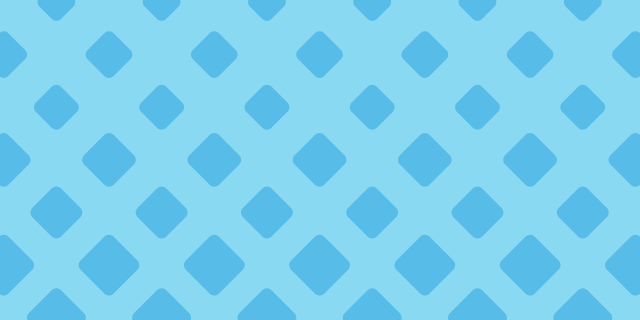
Write a Shadertoy shader that draws this pattern.

```glsl
// Staggered rows of rounded diamonds on a pale blue ground, growing downwards.
// Two square lattices, offset by half a pitch, each give the distance to their
// nearest diamond; the nearer one is filled with a smoothed edge.

const vec3 GROUND_COLOR = vec3(0.54, 0.85, 0.95);
const vec3 DIAMOND_COLOR = vec3(0.34, 0.74, 0.91);

// Lengths are fractions of the canvas height.
const float PITCH = 0.329;             // spacing within one lattice
const vec2 CENTER_SHIFT = vec2(-0.0014, 0.0004);
const float MAIN_REACH = 0.0838;       // center to tip, at mid height
const float OFFSET_REACH = 0.0755;
const float GROWTH = 0.0335;           // reach gained per unit of descent
const float CORNER_RADIUS = 0.0208;

// Signed distance to a diamond whose rounded tips lie at the given reach.
float roundedDiamond(vec2 p, float reach, float radius) {
    vec2 q = abs(vec2(p.x + p.y, p.x - p.y)) * sqrt(0.5);
    float halfCore = (reach - radius) * sqrt(0.5);
    vec2 d = q - halfCore;
    return length(max(d, 0.0)) + min(max(d.x, d.y), 0.0) - radius;
}

// Distance to the nearest diamond of a square lattice.
float diamondLattice(vec2 p, vec2 offset, float midReach) {
    vec2 center = (floor((p - offset) / PITCH + 0.5)) * PITCH + offset;
    float reach = midReach - GROWTH * center.y;
    return roundedDiamond(p - center, reach, CORNER_RADIUS);
}

void mainImage(out vec4 fragColor, in vec2 fragCoord) {
    float pixel = 1.0 / iResolution.y;
    vec2 p = (fragCoord - 0.5 * iResolution.xy) * pixel - CENTER_SHIFT;

    // Combine the two interleaved lattices
    float mainRows = diamondLattice(p, vec2(0.0), MAIN_REACH);
    float offsetRows = diamondLattice(p, vec2(0.5 * PITCH), OFFSET_REACH);
    float dist = min(mainRows, offsetRows);

    // Fill with a one-pixel edge
    float coverage = clamp(0.5 - dist / pixel, 0.0, 1.0);
    fragColor = vec4(mix(GROUND_COLOR, DIAMOND_COLOR, coverage), 1.0);
}
```
